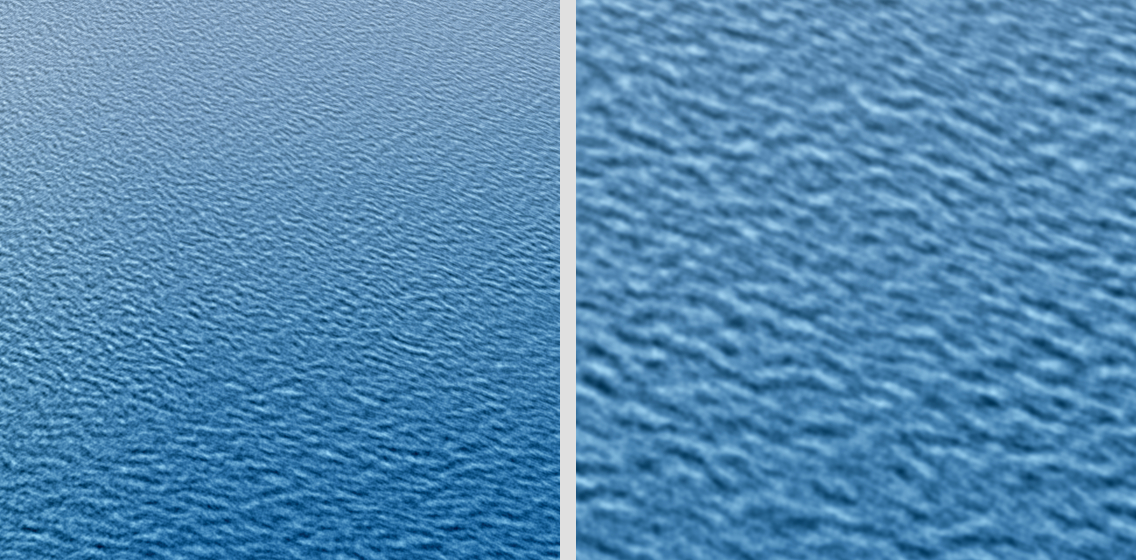
Left, the full canvas; right, a detail of the centre.
This texture is drawn by a WebGL 1 fragment shader. Its source:

```glsl
precision highp float;
uniform vec2 u_resolution;

const vec3 NEAR_BLUE = vec3(0.125, 0.415, 0.640);
const vec3 MID_BLUE  = vec3(0.300, 0.525, 0.705);
const vec3 FAR_HAZE  = vec3(0.505, 0.635, 0.765);
const vec3 CREST_TINT  = vec3(0.42, 0.39, 0.31);
const vec3 TROUGH_TINT = vec3(0.33, 0.36, 0.42);
const float RIPPLE_SIZE = 0.0105;
const float FORESHORTENING = 0.58;

float hash(vec2 p) {
  return fract(sin(dot(p, vec2(127.1, 311.7))) * 43758.5453);
}

vec2 randomDirection(vec2 cell) {
  float angle = 6.2832 * hash(cell);
  return vec2(cos(angle), sin(angle));
}

// Gradient noise, roughly -0.7 to 0.7
float noise(vec2 p) {
  vec2 i = floor(p);
  vec2 f = p - i;
  vec2 u = f * f * f * (f * (f * 6.0 - 15.0) + 10.0);
  float a = dot(randomDirection(i), f);
  float b = dot(randomDirection(i + vec2(1.0, 0.0)), f - vec2(1.0, 0.0));
  float c = dot(randomDirection(i + vec2(0.0, 1.0)), f - vec2(0.0, 1.0));
  float d = dot(randomDirection(i + vec2(1.0, 1.0)), f - vec2(1.0, 1.0));
  return mix(mix(a, b, u.x), mix(c, d, u.x), u.y);
}

vec2 rotate(vec2 p, float angle) {
  float c = cos(angle);
  float s = sin(angle);
  return vec2(c * p.x - s * p.y, s * p.x + c * p.y);
}

// Noise stretched along a tilted wave front
float ripples(vec2 p, float tilt, float stretch, float seed) {
  vec2 q = rotate(p, tilt);
  return noise(vec2(q.x / stretch, q.y) + seed);
}

// Height difference across the front: light upper side, dark lower side
float litRipples(vec2 p, float tilt, float stretch, float seed) {
  vec2 offset = vec2(0.0, 0.42);
  return ripples(p + offset, tilt, stretch, seed) - ripples(p - offset, tilt, stretch, seed);
}

// Plane coordinates whose features shrink towards the top
vec2 waterPlane(vec2 uv) {
  float width = 1.0 - FORESHORTENING * uv.y;
  return vec2((uv.x - 0.5) / width, -log(width) / FORESHORTENING) / RIPPLE_SIZE;
}

float waveRelief(vec2 p, vec2 uv) {
  vec2 bend = vec2(noise(p * 0.09), noise(p * 0.10 + 31.0));
  p += bend * vec2(1.0, 0.9);

  // Slanted wind ripples give way to flatter swell in the foreground
  float patches = noise(uv * vec2(3.0, 6.0) + 7.0);
  float flatness = smoothstep(0.42, 0.05, uv.y + 0.35 * patches - 0.12 * uv.x);
  float slanted = litRipples(p, 0.34, 2.5, 11.0);
  float flatter = litRipples(p * 0.80, 0.12, 3.2, 47.0);
  float relief = 0.88 * mix(slanted, flatter, 0.75 * flatness);

  // Short chop, and cross ripples strongest on the left
  float leftSide = smoothstep(0.5, 0.0, uv.x);
  relief += 0.50 * ripples(p * 1.8, 0.42, 2.0, 83.0);
  relief += (0.12 + 0.38 * leftSide) * ripples(p * 1.5, -0.65, 1.9, 139.0);
  relief += 0.12 * ripples(p * 0.45, 0.25, 3.0, 191.0);
  return relief;
}

vec3 waterColor(vec2 uv) {
  float light = uv.y + 0.10 * (0.5 - uv.x) + 0.05 * noise(uv * vec2(3.0, 5.0));
  vec3 color = mix(NEAR_BLUE, MID_BLUE, smoothstep(-0.05, 0.58, light));
  color = mix(color, FAR_HAZE, smoothstep(0.40, 1.02, light));
  float leftGlow = smoothstep(0.35, 0.0, uv.x) * (1.0 - 0.5 * uv.y);
  return color + leftGlow * vec3(0.050, 0.040, 0.020);
}

void main() {
  vec2 uv = gl_FragCoord.xy / u_resolution;
  float relief = waveRelief(waterPlane(uv), uv);
  relief += 0.22 * noise(uv * 240.0 + 5.0);

  // Bright crests and dark troughs fade with distance
  relief *= mix(1.02, 0.54, smoothstep(0.15, 1.0, uv.y));
  vec3 color = waterColor(uv);
  color += CREST_TINT * max(relief, 0.0);
  color += TROUGH_TINT * min(relief, 0.0);
  gl_FragColor = vec4(clamp(color, 0.0, 1.0), 1.0);
}
```
